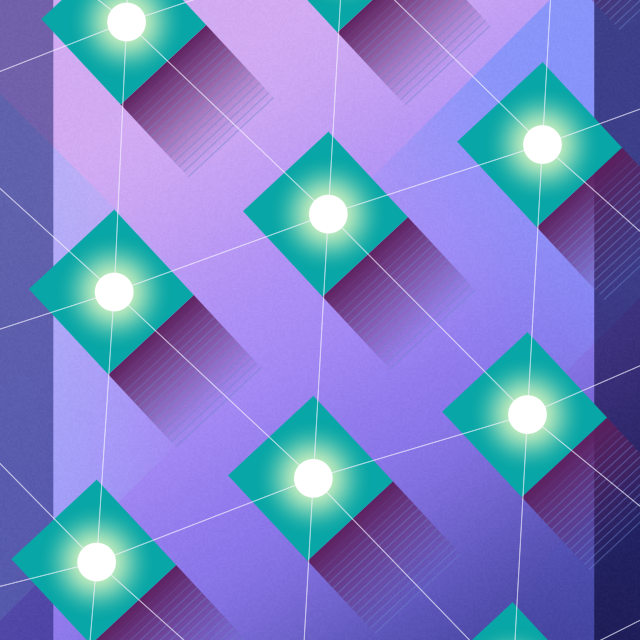
This background is drawn by a three.js fragment shader. Its source:

```glsl
varying vec2 vUv;

const float EDGE = 0.0012;
const vec2 DOWN = vec2(0.681, -0.732);
const vec2 ACROSS = vec2(0.732, 0.681);

const vec3 LILAC = vec3(0.82, 0.67, 0.95);
const vec3 VIOLET = vec3(0.66, 0.55, 0.96);
const vec3 PURPLE = vec3(0.55, 0.47, 0.92);
const vec3 INDIGO = vec3(0.27, 0.27, 0.63);
const vec3 SKY = vec3(0.63, 0.69, 0.98);
const vec3 PLUM = vec3(0.36, 0.12, 0.36);
const vec3 HATCH = vec3(0.42, 0.52, 0.80);
const vec3 TEAL = vec3(0.03, 0.65, 0.65);
const vec3 MINT = vec3(0.77, 0.93, 0.75);

float hash(vec2 p) {
  vec3 q = fract(vec3(p.xyx) * 0.1031);
  q += dot(q, q.yzx + 33.33);
  return fract((q.x + q.y) * q.z);
}

float inside(float d) {
  return 1.0 - smoothstep(-EDGE, EDGE, d);
}

float box(vec2 p, vec2 halfSize) {
  vec2 d = abs(p) - halfSize;
  return length(max(d, 0.0)) + min(max(d.x, d.y), 0.0);
}

float segment(vec2 p, vec2 a, vec2 b) {
  vec2 ab = b - a;
  return length(p - a - ab * clamp(dot(p - a, ab) / dot(ab, ab), 0.0, 1.0));
}

// Slanted lattice with slightly uneven rows
vec2 node(float i, float j) {
  float n = abs(i);
  float rowStep = 0.4128 + 0.0254 * n - 0.0163 * n * n;
  float x = 0.513 + 0.3346 * i - 0.0234 * j + 0.004 * min(i, 0.0) * j * j;
  return vec2(x, 0.6654 + 0.1152 * i - 0.0065 * mod(n, 2.0) - j * rowStep);
}

// Diagonal gradient, translucent bands, shaded margins and grain
vec3 backdrop(vec2 p) {
  float t = 0.55 * p.x + 0.85 * (1.0 - p.y);
  vec3 col = mix(LILAC, VIOLET, smoothstep(0.25, 0.72, t));
  col = mix(col, PURPLE, smoothstep(0.65, 0.95, t));
  col = mix(col, INDIGO, smoothstep(0.88, 1.36, t));

  float rise = p.x + p.y;
  float fall = p.x - p.y;
  float leftBand = inside(rise - 0.854) * inside(fall + 0.03);
  col = mix(col, SKY, 0.65 * leftBand * (1.0 - smoothstep(0.0, 0.36, p.x)));
  float rightBand = inside(-0.141 - fall) * inside(fall - 0.465);
  col = mix(col, SKY * vec3(0.8, 0.84, 1.0), 0.85 * rightBand * smoothstep(1.1, 1.75, rise));
  float lowBand = inside(0.725 - fall);
  col = mix(col, vec3(0.28, 0.35, 0.78), 0.4 * lowBand * smoothstep(0.85, 1.3, rise));

  col *= mix(vec3(1.0), vec3(0.54, 0.56, 0.70), inside(p.x - 0.0833));
  col *= mix(vec3(1.0), vec3(0.45, 0.43, 0.55), inside(0.9285 - p.x));
  return col + 0.02 * (hash(floor(p * 384.0)) - 0.5);
}

// Fading hatched shadow below a glowing rotated square
vec3 drawTile(vec3 col, vec2 p, float side, float reach) {
  vec2 centred = p + vec2(0.0045, 0.0);
  vec2 q = vec2(dot(centred, DOWN), dot(centred, ACROSS));
  float t = clamp((q.x - side) / reach, 0.0, 1.0);
  float shade = inside(box(q - vec2(side + 0.5 * reach, 0.0), vec2(0.5 * reach, side)));
  col = mix(col, PLUM, shade * 0.97 * pow(1.0 - t, 1.15));
  float stripe = 1.0 - smoothstep(0.04, 0.17, abs(fract(t * 15.0) - 0.5));
  col = mix(col, HATCH, shade * stripe * 0.38 * smoothstep(0.0, 0.4, t));

  float glow = 1.0 - smoothstep(0.018, 0.096, length(p));
  return mix(col, mix(TEAL, MINT, pow(glow, 1.3)), inside(box(q, vec2(side))));
}

void main() {
  vec2 p = vUv;
  vec3 col = backdrop(p);
  float wire = 1.0;
  float disc = 1.0;

  for (int a = -2; a <= 2; a++) {
    for (int b = -2; b <= 2; b++) {
      float i = float(a);
      float j = float(b);
      vec2 c = node(i, j);
      if (abs(i) < 1.5) col = drawTile(col, p - c, 0.0911, 0.16);
      wire = min(wire, segment(p, c, node(i, j + 1.0)));
      wire = min(wire, segment(p, c, node(i + 1.0, j)));
      wire = min(wire, segment(p, c, node(i + 1.0, j + 1.0)));
      disc = min(disc, length(p - c) - 0.0302);
    }
  }

  // Thin connecting lines and white hubs
  col = mix(col, vec3(0.96, 0.95, 1.0), 0.62 * (1.0 - smoothstep(0.0002, 0.0018, wire)));
  col = mix(col, vec3(1.0), inside(disc));
  gl_FragColor = vec4(col, 1.0);
}
```
